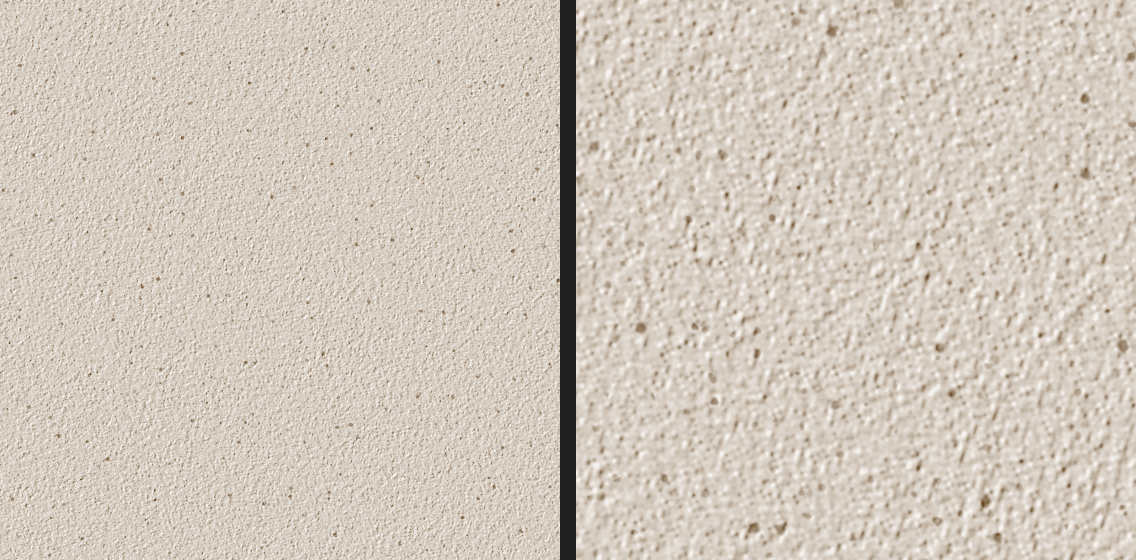
Left, the full canvas; right, a detail of the centre.
A Shadertoy shader for this texture:

```glsl
// Fine beige stucco: small grains in raking light, scattered with tiny dark pits.

const vec3 PLASTER = vec3(0.834, 0.795, 0.749);
const vec3 TONE_TINT = vec3(0.84, 1.0, 1.19);   // shadows turn warmer
const vec2 AWAY_FROM_LIGHT = vec2(0.88, -0.47); // light comes from the upper left
const float RELIEF_STEP = 0.0011;
const float RELIEF_GAIN = 0.42;
const float PIT_SHADE = 0.29;

float hash(vec2 p) {
    return fract(sin(dot(p, vec2(127.1, 311.7))) * 43758.5453);
}

vec2 hash2(vec2 p) {
    return vec2(hash(p), hash(p + 57.3));
}

float valueNoise(vec2 p) {
    vec2 cell = floor(p);
    vec2 f = fract(p);
    f = f * f * (3.0 - 2.0 * f);
    float low = mix(hash(cell), hash(cell + vec2(1.0, 0.0)), f.x);
    float high = mix(hash(cell + vec2(0.0, 1.0)), hash(cell + vec2(1.0, 1.0)), f.x);
    return mix(low, high, f.y);
}

vec2 rotate(vec2 p, float angle) {
    float c = cos(angle), s = sin(angle);
    return vec2(c * p.x - s * p.y, s * p.x + c * p.y);
}

// Depth from 0 to 1 of round holes, at most one in each cell of a jittered grid.
float pits(vec2 p, float cells, float share, float radius, float seed) {
    vec2 home = floor(p * cells);
    float depth = 0.0;
    for (int y = -1; y <= 1; y++) {
        for (int x = -1; x <= 1; x++) {
            vec2 cell = home + vec2(x, y);
            vec2 center = (cell + hash2(cell + seed)) / cells;
            float present = step(hash(cell + seed + 11.7), share);
            float size = radius * mix(0.6, 1.15, hash(cell + seed + 23.9));
            float hole = 1.0 - smoothstep(0.3 * size, size, length(p - center));
            depth = max(depth, present * hole);
        }
    }
    return depth;
}

// Combined pit depth: a few larger holes and many faint pinholes.
float pitDepth(vec2 p) {
    vec2 wobble = vec2(valueNoise(p * 300.0), valueNoise(p * 300.0 + 71.0)) - 0.5;
    vec2 q = p + 0.0018 * wobble;
    float large = pits(q, 25.0, 0.30, 0.0046, 3.0);
    float small = pits(q, 70.0, 0.32, 0.0031, 41.0);
    return max(large, 0.5 * small);
}

float grainHeight(vec2 p) {
    float coarse = valueNoise(rotate(p, 0.8) * 195.0);
    float fine = valueNoise(rotate(p, 0.3) * 350.0 + 19.0);
    return 0.5 * coarse + 0.46 * fine;
}

float surfaceHeight(vec2 p) {
    return grainHeight(p) - 0.28 * pitDepth(p);
}

// Brightness offset from the slope; steep flanks stand out from flatter ground.
float reliefLight(vec2 p, vec2 direction) {
    vec2 offset = RELIEF_STEP * direction;
    float slope = surfaceHeight(p + offset) - surfaceHeight(p - offset);
    float light = RELIEF_GAIN * slope;
    return light * (0.7 + 4.0 * abs(light)) - 2.2 * light * light;
}

void mainImage(out vec4 fragColor, in vec2 fragCoord) {
    vec2 p = fragCoord / iResolution.y;

    float tone = 0.013 + reliefLight(p, AWAY_FROM_LIGHT);
    tone += 0.08 * (valueNoise(rotate(p, 1.2) * 430.0) - 0.5); // sandy speckle
    tone -= PIT_SHADE * pitDepth(p);

    vec3 color = PLASTER + TONE_TINT * clamp(tone, -0.5, 0.15);
    fragColor = vec4(color, 1.0);
}
```
